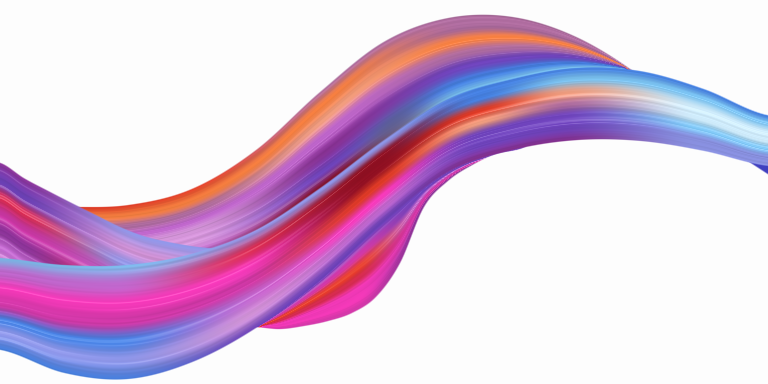
Give the GLSL for this background, as a Shadertoy shader.

```glsl
const vec3 PAPER = vec3(0.992);
const vec3 SKY = vec3(0.48, 0.76, 0.94);
const vec3 PALE = vec3(0.80, 0.91, 0.97);
const vec3 AZURE = vec3(0.27, 0.50, 0.88);
const vec3 INDIGO = vec3(0.25, 0.25, 0.75);
const vec3 PERIWINKLE = vec3(0.55, 0.58, 0.90);
const vec3 VIOLET = vec3(0.43, 0.26, 0.73);
const vec3 PLUM = vec3(0.55, 0.20, 0.60);
const vec3 ORCHID = vec3(0.75, 0.40, 0.80);
const vec3 LILAC = vec3(0.83, 0.58, 0.85);
const vec3 MAGENTA = vec3(0.82, 0.22, 0.66);
const vec3 HOTPINK = vec3(0.95, 0.22, 0.72);
const vec3 CRIMSON = vec3(0.85, 0.17, 0.32);
const vec3 MAROON = vec3(0.56, 0.06, 0.13);
const vec3 RED = vec3(0.88, 0.23, 0.15);
const vec3 ORANGE = vec3(0.97, 0.50, 0.25);
const vec3 PEACH = vec3(0.95, 0.62, 0.50);
const vec3 MAUVE = vec3(0.68, 0.42, 0.62);

float hash(vec2 p) {
    p = fract(p * vec2(0.1031, 0.1137));
    p += dot(p, p.yx + 33.33);
    return fract((p.x + p.y) * p.x * 7.31);
}

float noise(vec2 p) {
    vec2 i = floor(p), f = fract(p);
    f *= f * (3.0 - 2.0 * f);
    return mix(mix(hash(i), hash(i + vec2(1, 0)), f.x),
               mix(hash(i + vec2(0, 1)), hash(i + vec2(1, 1)), f.x), f.y);
}

// Smooth Catmull-Rom height through evenly spaced knots
float curve(float x, float start, float spacing, float[13] k) {
    float t = clamp((x - start) / spacing, 0.0, 12.0);
    int i = min(int(t), 11);
    float f = t - float(i);
    float a = k[max(i - 1, 0)], b = k[i], c = k[i + 1], d = k[min(i + 2, 12)];
    return b + 0.5 * f * (c - a + f * (2.0 * a - 5.0 * b + 4.0 * c - d
             + f * (3.0 * (b - c) + d - a)));
}

// Seven colours across a ribbon, top to bottom
vec3 ramp(float v, vec3[7] c) {
    float t = clamp(v, 0.0, 1.0) * 6.0;
    int i = min(int(t), 5);
    return mix(c[i], c[i + 1], smoothstep(0.0, 1.0, t - float(i)));
}

float inside(float d) {
    float w = max(fwidth(d), 1e-5) * 0.75;
    return smoothstep(-w, w, d);
}

float band(float y, float top, float bottom) {
    return inside(top - y) * inside(y - bottom);
}

// Fine strands running along a ribbon
vec3 strands(vec3 color, float v, float x, float seed) {
    float n = 0.6 * noise(vec2(v * 24.0 + seed, x * 1.5))
            + 0.4 * noise(vec2(v * 65.0 + seed, x * 2.5));
    color *= 0.90 + 0.20 * n;
    return mix(color, vec3(1.0), 0.22 * smoothstep(0.60, 0.95, n));
}

float warp(float v, float x, float seed) {
    return v + 0.05 * (noise(vec2(v * 5.0 + seed, x * 2.0)) - 0.5);
}

vec3 backColor(float v, float x) {
    vec3 c = ramp(v, vec3[7](RED, ORANGE, MAUVE, ORCHID, LILAC, LILAC, ORCHID));
    c = mix(c, ramp(v, vec3[7](MAUVE, ORANGE, PEACH, ORCHID, PLUM, VIOLET, MAROON)), smoothstep(0.5, 0.86, x));
    return mix(c, ramp(v, vec3[7](MAUVE, MAUVE, ORANGE, MAUVE, VIOLET, AZURE, SKY)), smoothstep(0.86, 1.2, x));
}

vec3 leftColor(float v, float x) {
    vec3 c = ramp(v, vec3[7](PLUM, VIOLET, CRIMSON, MAGENTA, PLUM, ORCHID, LILAC));
    return mix(c, ramp(v, vec3[7](PERIWINKLE, LILAC, PERIWINKLE, ORCHID, CRIMSON, PLUM, MAROON)), smoothstep(0.05, 0.35, x));
}

vec3 lobeColor(float v, float x) {
    vec3 c = ramp(v, vec3[7](VIOLET, MAGENTA, RED, CRIMSON, HOTPINK, HOTPINK, MAGENTA));
    return mix(c, ramp(v, vec3[7](VIOLET, VIOLET, ORCHID, MAGENTA, MAGENTA, PLUM, PLUM)), smoothstep(0.93, 1.1, x));
}

vec3 frontColor(float v, float x) {
    vec3 c = ramp(v, vec3[7](SKY, ORCHID, HOTPINK, MAGENTA, AZURE, PERIWINKLE, AZURE));
    c = mix(c, ramp(v, vec3[7](PERIWINKLE, CRIMSON, HOTPINK, MAGENTA, ORCHID, LILAC, VIOLET)), smoothstep(0.3, 0.68, x));
    c = mix(c, ramp(v, vec3[7](PERIWINKLE, MAROON, MAROON, RED, HOTPINK, ORCHID, VIOLET)), smoothstep(0.62, 0.95, x));
    c = mix(c, ramp(v, vec3[7](AZURE, AZURE, RED, PEACH, VIOLET, VIOLET, PLUM)), smoothstep(0.99, 1.25, x));
    c = mix(c, ramp(v, vec3[7](AZURE, SKY, PEACH, MAUVE, VIOLET, VIOLET, PLUM)), smoothstep(1.25, 1.48, x));
    return mix(c, ramp(v, vec3[7](AZURE, SKY, PALE, PALE, SKY, PERIWINKLE, PERIWINKLE)), smoothstep(1.46, 1.82, x));
}

void mainImage(out vec4 fragColor, in vec2 fragCoord) {
    vec2 p = fragCoord / iResolution.xy * vec2(2.0, 1.0);
    float x = p.x, y = p.y, knot = 1.0 / 6.0;

    // Ribbon outlines
    float frontTop = curve(x, 0.0, knot, float[13](0.328, 0.310, 0.310, 0.339, 0.401, 0.510, 0.635, 0.742, 0.794, 0.823, 0.815, 0.768, 0.700));
    float frontLow = curve(x, 0.0, knot, float[13](0.089, 0.029, 0.013, 0.057, 0.146, 0.271, 0.422, 0.552, 0.609, 0.635, 0.633, 0.607, 0.568));
    float backTop = curve(x, 0.0, knot, float[13](0.46, 0.461, 0.466, 0.508, 0.609, 0.760, 0.891, 0.953, 0.956, 0.904, 0.802, 0.66, 0.48));
    float leftTop = curve(x, 0.0, 0.0625, float[13](0.576, 0.536, 0.503, 0.471, 0.440, 0.409, 0.385, 0.370, 0.359, 0.352, 0.346, 0.341, 0.336));
    float lobeLow = curve(x, 0.6667, 0.0625, float[13](0.148, 0.143, 0.151, 0.164, 0.185, 0.227, 0.315, 0.461, 0.529, 0.570, 0.599, 0.612, 0.64));
    vec3 color = PAPER;

    // Back ribbon with a shaded fold
    float v = warp((backTop - y) / max(backTop - frontTop, 0.01), x, 3.0);
    vec3 layer = strands(backColor(v, x), v, x, 11.0);
    vec2 fold = (p - vec2(1.02, 0.675)) * mat2(0.78, 0.63, -0.63, 0.78) / vec2(0.10, 0.028);
    layer = mix(layer, vec3(0.36, 0.37, 0.52), 0.75 * exp(-dot(fold, fold)));
    color = mix(color, layer, band(y, backTop, frontTop - 0.01));

    // Left ribbon
    v = warp((leftTop - y) / 0.26, x, 7.0);
    color = mix(color, strands(leftColor(v, x), v, x, 23.0), band(y, leftTop, frontTop - 0.01));

    // Hanging lobe and the tip at the right
    v = warp((frontLow - y) / max(frontLow - lobeLow, 0.01), x, 13.0);
    color = mix(color, strands(lobeColor(v, x), v * 0.6, x, 37.0), band(y, frontTop - 0.01, lobeLow));
    color = mix(color, INDIGO, band(y, frontTop - 0.01, 0.577 - 0.65 * (x - 1.953)));

    // Front ribbon
    v = warp((frontTop - y) / max(frontTop - frontLow, 0.01), x, 17.0);
    color = mix(color, strands(frontColor(v, x), v, x, 51.0), band(y, frontTop, frontLow));

    fragColor = vec4(color, 1.0);
}
```
